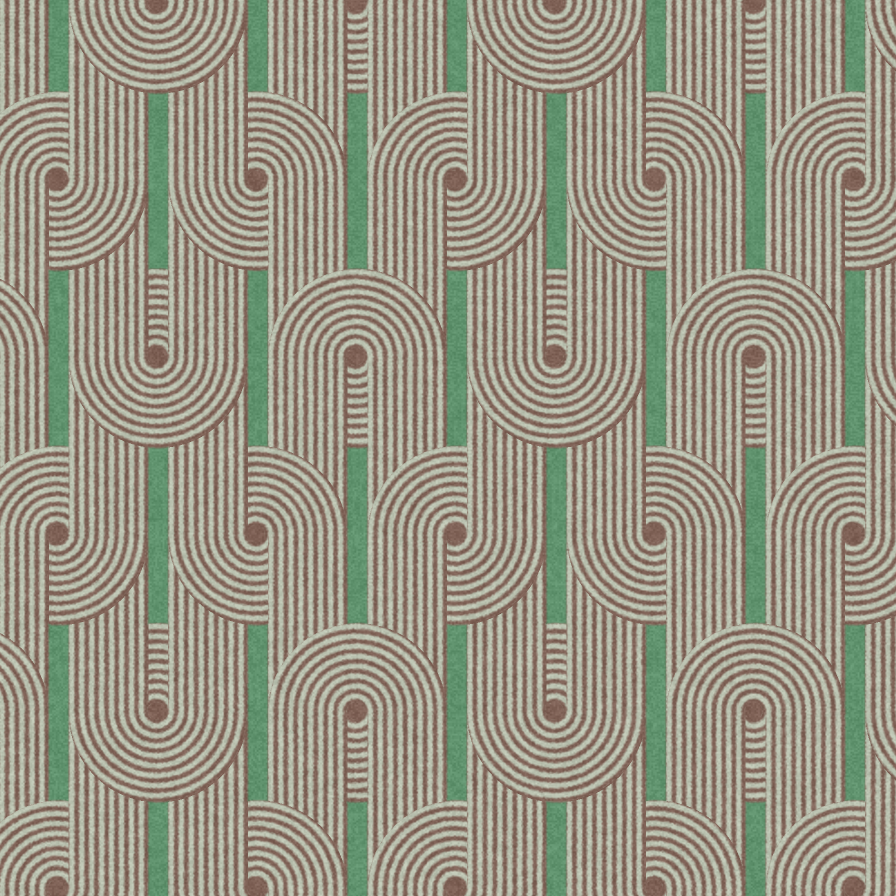
A Shadertoy shader for this pattern:

```glsl
const float ROW = 1.78;    // row spacing, in column widths
const float STRIP = 0.1;   // half width of the open strip
const float RADIUS = 0.9;  // outer radius of each bend

float hash(vec2 p) {
    return fract(sin(dot(p, vec2(127.1, 311.7))) * 43758.5453);
}

float noise(vec2 p) {
    vec2 i = floor(p), f = fract(p);
    f = f * f * (3.0 - 2.0 * f);
    return mix(mix(hash(i), hash(i + vec2(1, 0)), f.x),
               mix(hash(i + vec2(0, 1)), hash(i + vec2(1, 1)), f.x), f.y);
}

// Offset from the nearest hub of a column; hubs sit on a checkerboard
vec2 toHub(vec2 p, float column) {
    float parity = mod(column, 2.0);
    float row = 2.0 * floor((p.y / ROW - parity) * 0.5 + 0.5) + parity;
    return p - vec2(column, row * ROW);
}

// Eight evenly spaced lines between the strip and the outer radius
float lineDistance(float r) {
    float d = abs(fract(r * 10.0) - 0.5) * 0.1 - 0.027;
    return max(d, max(r - RADIUS, STRIP - r));
}

float paleDistance(vec2 p) {
    float left = floor(p.x);
    float x = p.x - left;
    float bend = mod(left, 4.0) < 2.0 ? -1.0 : 1.0;

    // Lines sit up and to the left, leaving dark lower right borders
    vec2 shift = vec2(0.019, -0.019);

    // Straight strands
    float d = min(x, 1.0 - x) < STRIP ? 1.0 : lineDistance(x + shift.x);

    // Bends, which also show as rungs in the strips
    for (int i = 0; i < 2; i++) {
        vec2 hub = toHub(p, left + float(i));
        bool visible = abs(hub.x) < STRIP || hub.y * bend > 0.0;
        if (visible && length(hub) < RADIUS)
            d = lineDistance(length(hub + shift));
    }
    return d;
}

float greenDistance(vec2 p) {
    vec2 hub = toHub(p, floor(p.x + 0.5));
    return max(abs(hub.x) - STRIP, RADIUS - length(hub));
}

vec3 printedColor(vec2 p, float soft) {
    float rough = (noise(p * 48.0) - 0.5) * 0.013;
    vec3 color = vec3(0.495, 0.38, 0.335);
    float green = smoothstep(soft, -soft, greenDistance(p) + rough * 0.5);
    color = mix(color, vec3(0.375, 0.575, 0.43), green);
    float pale = smoothstep(soft, -soft, paleDistance(p) + rough);
    return mix(color, vec3(0.735, 0.765, 0.695), pale);
}

void mainImage(out vec4 fragColor, in vec2 fragCoord) {
    float scale = 9.0 / iResolution.y;
    float soft = max(0.017, 0.7 * scale);
    vec3 color = vec3(0.0);
    vec2 p;
    for (int i = 0; i < 4; i++) {
        vec2 jitter = vec2(i % 2, i / 2) * 0.5 - 0.25;
        p = (fragCoord + jitter) * scale - vec2(0.59, 0.06);
        color += 0.25 * printedColor(p, soft);
    }

    // Paper grain and faint mottling
    color += (noise(p * 55.0 + 7.0) - 0.5) * 0.09;
    color += (noise(p * 12.0 + 31.0) - 0.5) * 0.035;
    fragColor = vec4(clamp(color, 0.0, 1.0), 1.0);
}
```
